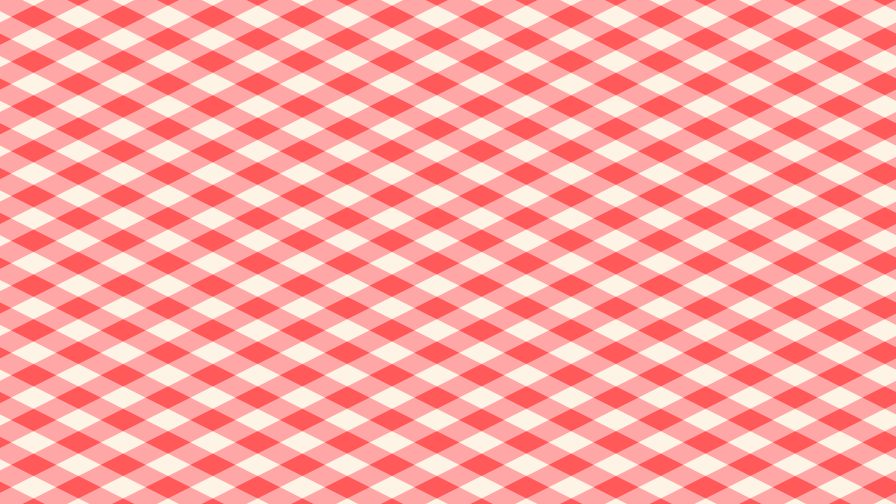
Reproduce this pattern procedurally as a Shadertoy shader.

```glsl
// Diagonal gingham: two crossing sets of translucent stripes forming flat diamonds.

const vec2 REPEATS = vec2(5.625, 11.25);   // repeats per canvas height, in x and y
const float STRIPE_WIDTH = 0.5;            // share of each period that is coloured
const float RISING_CENTRE = 0.5;           // stripe centres, in periods
const float FALLING_CENTRE = 0.25;

const vec3 CREAM = vec3(0.992, 0.957, 0.902);
const vec3 PINK = vec3(1.0, 0.651, 0.651);
const vec3 RED = vec3(1.0, 0.349, 0.349);

// Antialiased coverage of a repeating stripe with unit period.
float stripe(float t, float centre, float pixel) {
    float offset = abs(fract(t - centre + 0.5) - 0.5);
    return clamp((0.5 * STRIPE_WIDTH - offset) / pixel + 0.5, 0.0, 1.0);
}

void mainImage(out vec4 fragColor, in vec2 fragCoord) {
    vec2 cell = fragCoord / iResolution.y * REPEATS;
    float pixel = length(REPEATS) / iResolution.y;

    float rising = stripe(cell.x - cell.y, RISING_CENTRE, pixel);
    float falling = stripe(cell.x + cell.y, FALLING_CENTRE, pixel);

    // Single stripes are pink; their crossings are red.
    vec3 color = mix(mix(CREAM, PINK, rising), mix(PINK, RED, rising), falling);
    fragColor = vec4(color, 1.0);
}
```
